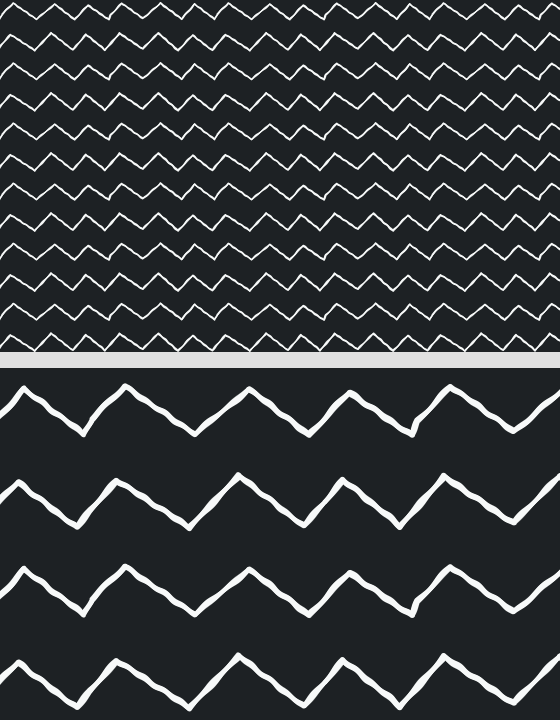
Top: the whole. Bottom: its middle third, enlarged.
Reproduce this pattern procedurally as a Shadertoy shader.

```glsl
// Hand-drawn white zigzag lines in two alternating rows on a charcoal ground.

const float UNITS_ACROSS = 768.0;           // drawing units per canvas width
const vec2  TILE         = vec2(295.0, 82.4);
const float HALF_WIDTH   = 1.36;            // half of the mean stroke width
const float WIDTH_VARY   = 0.22;            // width change between strokes
const float WOBBLE       = 0.35;            // hand tremor along the strokes
const float EDGE_PIXELS  = 0.6;             // half of the edge softness
const vec3  GROUND       = vec3(0.112, 0.130, 0.140);
const vec3  INK          = vec3(0.970, 0.978, 0.976);
const float TAU          = 6.2831853;

// Bends of each row inside one tile, y pointing down.
const int BENDS = 14;
const vec2 ROW_A[BENDS] = vec2[BENDS](
    vec2(18.0, 4.5), vec2(50.0, 26.3), vec2(75.0, 5.8), vec2(102.3, 26.8),
    vec2(120.5, 7.2), vec2(149.0, 26.8), vec2(152.0, 20.3), vec2(167.0, 4.5),
    vec2(196.0, 25.3), vec2(220.0, 4.5), vec2(249.0, 25.8), vec2(267.0, 5.8),
    vec2(294.3, 26.3), vec2(298.0, 19.3));
const vec2 ROW_B[BENDS] = vec2[BENDS](
    vec2(14.5, 47.5), vec2(47.6, 69.0), vec2(70.2, 45.3), vec2(99.8, 68.4),
    vec2(109.5, 57.2), vec2(118.0, 47.3), vec2(144.0, 68.4), vec2(164.0, 45.8),
    vec2(195.6, 67.0), vec2(217.0, 45.3), vec2(244.2, 69.3), vec2(264.0, 48.2),
    vec2(291.0, 69.0), vec2(297.5, 60.8));

float hash(float n) {
    return fract(sin(n * 12.9898) * 43758.5453);
}

// Distance to a stroke that recurs in every tile.
float strokeDistance(vec2 p, vec2 a, vec2 b) {
    vec2 along = b - a;
    vec2 q = p - a;
    q -= TILE * round((q - 0.5 * along) / TILE);
    float t = clamp(dot(q, along) / dot(along, along), 0.0, 1.0);
    return length(q - along * t);
}

// Whole waves per tile keep the tremor seamless.
vec2 tremor(vec2 p) {
    vec2 phase = TAU * p / TILE;
    return WOBBLE * vec2(sin(7.0 * phase.y + 3.0 * phase.x),
                         sin(31.0 * phase.x + 2.0 * phase.y));
}

// Signed distance to the ink outline of both rows.
float zigzags(vec2 p) {
    float nearest = 1e5;
    for (int i = 0; i < BENDS; i++) {
        int next = (i + 1) % BENDS;
        vec2 wrap = vec2(next == 0 ? TILE.x : 0.0, 0.0);
        float id = float(i);
        float widthA = HALF_WIDTH + WIDTH_VARY * (hash(id + 1.0) - 0.5);
        float widthB = HALF_WIDTH + WIDTH_VARY * (hash(id + 31.0) - 0.5);
        float rowA = strokeDistance(p, ROW_A[i], ROW_A[next] + wrap) - widthA;
        float rowB = strokeDistance(p, ROW_B[i], ROW_B[next] + wrap) - widthB;
        nearest = min(nearest, min(rowA, rowB));
    }
    return nearest;
}

void mainImage(out vec4 fragColor, in vec2 fragCoord) {
    float unitsPerPixel = UNITS_ACROSS / iResolution.x;
    vec2 p = vec2(fragCoord.x, iResolution.y - fragCoord.y) * unitsPerPixel;

    float soft = EDGE_PIXELS * unitsPerPixel;
    float ink = 1.0 - smoothstep(-soft, soft, zigzags(p + tremor(p)));
    fragColor = vec4(mix(GROUND, INK, ink), 1.0);
}
```
